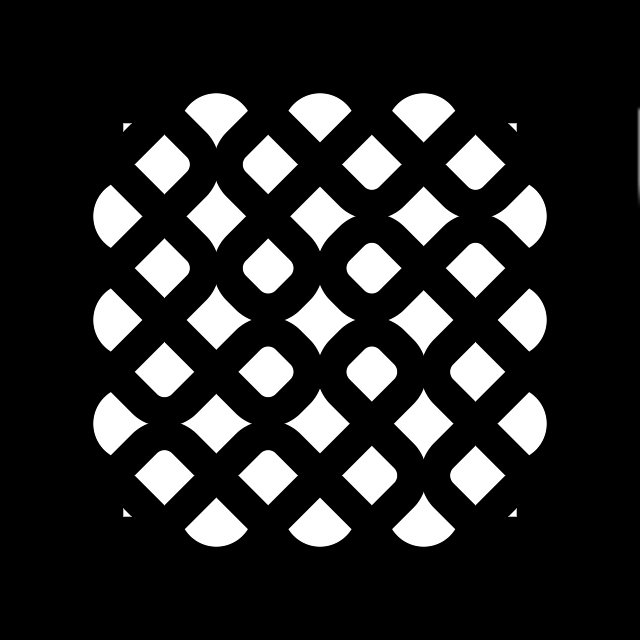
Write a WebGL 2 fragment shader that draws this pattern.

```glsl
#version 300 es
precision highp float;
// Black interlaced knot lattice over white, with bent and straight strand crossings.

uniform vec2 u_resolution;
out vec4 fragColor;

const float CELL = 0.081;         // lattice step, as a share of the canvas
const float GAP = 0.574;          // half diagonal of a plain gap, in steps
const float INNER_RADIUS = 0.206; // rounding on the inside of a bend
const float OUTER_RADIUS = 0.884; // rounding on the outside of a bend
const float DIAGONAL = 1.41421356;

// One bit per crossing, rows from bottom to top: set where strands bend apart.
const int BENDS[7] = int[7](4, 3, 6, 6, 3, 12, 1);

bool isBent(ivec2 crossing) {
  if (max(abs(crossing.x), abs(crossing.y)) > 3) return false;
  return ((BENDS[crossing.y + 3] >> ((crossing.x + 3) >> 1)) & 1) == 1;
}

// Centre of the nearest gap: lattice points whose coordinates sum to even.
vec2 nearestGap(vec2 p) {
  vec2 k = floor(0.5 * vec2(p.x + p.y, p.x - p.y) + 0.5);
  return vec2(k.x + k.y, k.x - k.y);
}

// Plain diamond edge, positive inside the gap.
float straightEdge(float along, float across) {
  return (GAP - along - across) / DIAGONAL;
}

// Gap corner closed off by a bend.
float closedCorner(float along, float across) {
  float center = GAP - INNER_RADIUS * DIAGONAL;
  if (along - center < across) return straightEdge(along, across);
  return INNER_RADIUS - length(vec2(along - center, across));
}

// Gap corner stretched toward its neighbour between two bends.
float openCorner(float along, float across) {
  float center = OUTER_RADIUS * DIAGONAL - (1.0 - GAP);
  vec2 toCenter = vec2(1.0 - along, center - across);
  if (toCenter.x > toCenter.y) return straightEdge(along, across);
  return length(toCenter) - OUTER_RADIUS;
}

// Rounded outer edge of the gaps along the rim.
float rimDome(float d, float outward, float across) {
  const float RADIUS = 0.717;
  const float RIM = 4.373;
  float beyond = outward - 4.0;
  if (beyond > 0.0) d = straightEdge(-beyond, abs(across));
  return min(d, RADIUS - length(vec2(outward - RIM + RADIUS, across)));
}

// Signed distance to the white gaps, positive inside, in lattice steps.
float gapDistance(vec2 p) {
  vec2 gap = nearestGap(p);
  vec2 ring = abs(gap);
  float level = max(ring.x, ring.y);
  if (level > 4.5) return -1.0;

  vec2 q = p - gap;
  bool sideways = abs(q.x) > abs(q.y);
  float along = max(abs(q.x), abs(q.y));
  float across = min(abs(q.x), abs(q.y));
  vec2 toCrossing = sideways ? vec2(q.x < 0.0 ? -1.0 : 1.0, 0.0)
                             : vec2(0.0, q.y < 0.0 ? -1.0 : 1.0);
  ivec2 crossing = ivec2(gap + toCrossing);

  float d = straightEdge(along, across);
  if (isBent(crossing)) {
    bool opensSideways = (crossing.x & 1) != 0;
    d = sideways == opensSideways ? openCorner(along, across)
                                  : closedCorner(along, across);
  }

  // Rim gaps become domes, and the four corners keep small triangles.
  if (level > 3.5) {
    if (min(ring.x, ring.y) > 3.5) {
      d = min(d, 3.794 - max(abs(p.x), abs(p.y)));
    } else {
      bool onSide = ring.x > ring.y;
      d = rimDome(d, onSide ? abs(p.x) : abs(p.y), onSide ? q.y : q.x);
    }
  }
  return d;
}

// Faint light strip on the right border.
float borderGlint(vec2 uv) {
  float strip = smoothstep(0.994, 1.0, uv.x);
  float span = smoothstep(0.67, 0.72, uv.y) * (1.0 - smoothstep(0.825, 0.835, uv.y));
  return 0.55 * strip * span;
}

void main() {
  float size = min(u_resolution.x, u_resolution.y);
  vec2 p = (gl_FragCoord.xy - 0.5 * u_resolution) / size;
  float halfPixel = 0.6 / (CELL * size);
  float white = smoothstep(-halfPixel, halfPixel, gapDistance(p / CELL));
  fragColor = vec4(vec3(max(white, borderGlint(p + 0.5))), 1.0);
}
```
